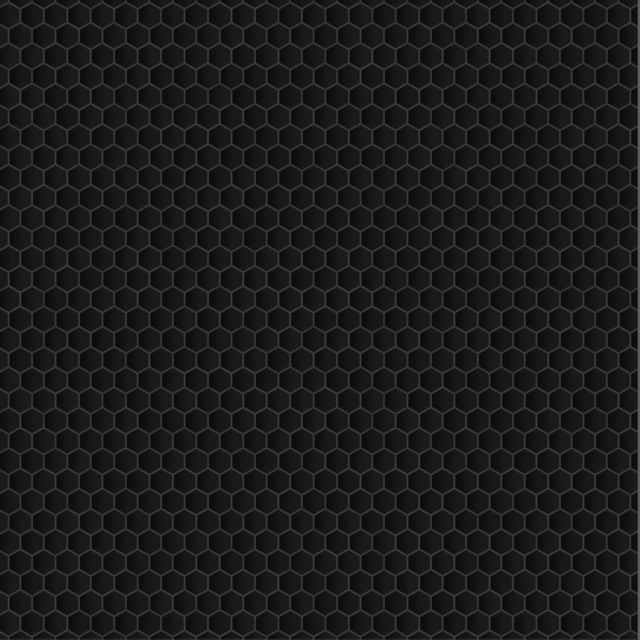
A three.js fragment shader for this pattern:

```glsl
varying vec2 vUv;

// Layout, in canvas units
const vec2 REPEATS = vec2(27.28, 31.6);       // cells across, rows down
const vec2 CELL_ORIGIN = vec2(0.4717, 0.5007); // centre of one cell
const float ROW_STEP = 0.8660254;             // row spacing over cell width
const float EDGE_STRIP = 0.0035;

// Wall profile, in cell widths
const float WALL_REACH = 0.078;

// Colours
const vec3 WALL_COLOR = vec3(0.235, 0.227, 0.218);
const vec3 CELL_DARK = vec3(0.050, 0.044, 0.043);
const vec3 CELL_LIGHT = vec3(0.107, 0.097, 0.095);
const vec3 STRIP_COLOR = vec3(0.38, 0.37, 0.36);

// Variation
const float CELL_VARIATION = 0.12;
const float WALL_VARIATION = 0.16;
const float GRAIN = 0.008;

float hash(vec2 p) {
  vec3 q = fract(vec3(p.xyx) * 0.1031);
  q += dot(q, q.yzx + 33.33);
  return fract((q.x + q.y) * q.z);
}

float valueNoise(vec2 p) {
  vec2 cell = floor(p);
  vec2 f = fract(p);
  f = f * f * (3.0 - 2.0 * f);
  float low = mix(hash(cell), hash(cell + vec2(1.0, 0.0)), f.x);
  float high = mix(hash(cell + vec2(0.0, 1.0)), hash(cell + 1.0), f.x);
  return mix(low, high, f.y);
}

// Offset from the nearest centre of a hexagonal lattice
vec2 hexLocal(vec2 p) {
  vec2 period = vec2(1.0, 2.0 * ROW_STEP);
  vec2 a = mod(p + 0.5 * period, period) - 0.5 * period;
  vec2 b = mod(p, period) - 0.5 * period;
  return dot(a, a) < dot(b, b) ? a : b;
}

// Distance inward from the cell boundary
float hexInset(vec2 p) {
  p = abs(p);
  return 0.5 - max(p.x, 0.5 * p.x + ROW_STEP * p.y);
}

void main() {
  vec2 p = (vUv - CELL_ORIGIN) * REPEATS * vec2(1.0, ROW_STEP);
  vec2 local = hexLocal(p);
  vec2 center = p - local;
  vec2 id = floor(vec2(2.0 * center.x, center.y / ROW_STEP) + 0.5) + 100.0;

  // Recessed cells, shaded from left to right
  float shade = smoothstep(-0.52, 0.22, local.x);
  vec3 color = mix(CELL_DARK, CELL_LIGHT, shade);
  color *= 1.0 + CELL_VARIATION * (hash(id) - 0.5);
  color += GRAIN * (valueNoise(p * 9.0 + 400.0) - 0.5);

  // Soft raised walls with uneven brightness
  float wall = 1.0 - smoothstep(0.0, WALL_REACH, hexInset(local));
  float wear = 1.0 + WALL_VARIATION * (valueNoise(p * 1.7 + 200.0) - 0.5);
  color = mix(color, WALL_COLOR * wear, wall);

  // Pale strip along the right side, faint along the bottom
  float right = smoothstep(1.0 - EDGE_STRIP * 1.4, 1.0 - EDGE_STRIP * 0.6, vUv.x);
  float bottom = 0.3 * (1.0 - smoothstep(0.0, EDGE_STRIP, vUv.y));
  color = mix(color, STRIP_COLOR, max(right, bottom));

  gl_FragColor = vec4(color, 1.0);
}
```
